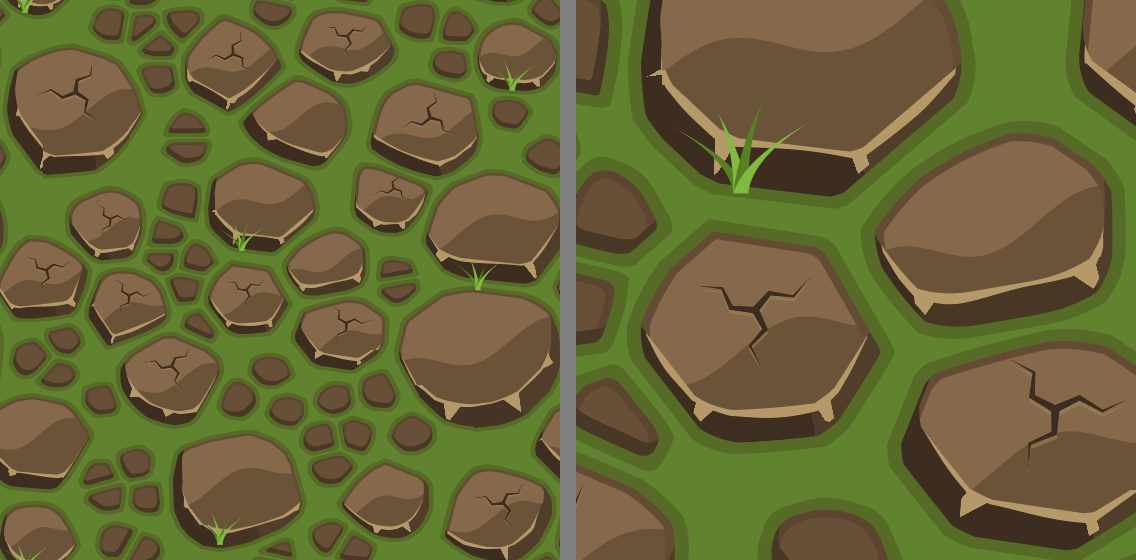
Left, the full canvas; right, a detail of the centre.
This texture is drawn by a WebGL 2 fragment shader. Its source:

```glsl
#version 300 es
precision highp float;

uniform vec2 u_resolution;
out vec4 fragColor;

const int MAX_STONES = 42;
const int PEBBLES = 9;
const vec2 SQUASH = vec2(1.0, 1.15);
const float GAP = 0.0095;
const float SHADOW_WIDTH = 0.0078;
const float TAU = 6.2831853;

const vec3 GRASS = vec3(0.38, 0.515, 0.19);
const vec3 SHADE = vec3(0.335, 0.42, 0.15);
const vec3 TOP_LIGHT = vec3(0.525, 0.41, 0.29);
const vec3 TOP_DARK = vec3(0.42, 0.325, 0.225);
const vec3 RIM = vec3(0.39, 0.295, 0.205);
const vec3 SIDE = vec3(0.315, 0.24, 0.165);
const vec3 DEEP = vec3(0.235, 0.175, 0.125);
const vec3 BEVEL = vec3(0.71, 0.60, 0.41);

// dist: outline distance, ridge: closeness to a corner, turn: corner sharpness
struct Facet { float dist; float ridge; float turn; vec2 normal; vec2 next; };

vec4 hash4(vec3 c) {
  vec4 p = fract(c.xyzx * vec4(0.1031, 0.1030, 0.0973, 0.1099));
  p += dot(p, p.wzxy + 33.33);
  return fract((p.xxyz + p.yzzw) * p.zywx);
}

float fill(float d) { return clamp(0.5 - d * u_resolution.y, 0.0, 1.0); }

// Stone as (offset from its centre, radius, seed), wrapped around the tile
vec4 makeStone(vec2 cell, vec2 grid, float level, vec2 radii, vec2 uv) {
  vec4 h = hash4(vec3(mod(cell, grid), level));
  vec2 offset = uv - (cell + 0.5 + (h.xy - 0.5) * 0.7) / grid;
  offset -= floor(offset + 0.5);
  return vec4(offset * SQUASH, mix(radii.x, radii.y, h.z), h.w);
}

// Keep a stone only if there is room and it stays clear of the first rivals
void addStone(inout vec4 stones[MAX_STONES], inout int count, int rivals, int room, vec4 s, float clearance) {
  if (count >= room) return;
  for (int i = 0; i < rivals; i++) {
    vec2 apart = (s.xy - stones[i].xy) / SQUASH;
    apart -= floor(apart + 0.5);
    if (length(apart * SQUASH) < stones[i].z + clearance * s.z) return;
  }
  stones[count] = s;
  count++;
}

void addPlane(inout Facet f, float d, vec2 n) {
  if (d > f.dist) {
    f.ridge = f.dist; f.next = f.normal;
    f.dist = d; f.normal = n;
  } else if (d > f.ridge) {
    f.ridge = d; f.next = n;
  }
}

// Irregular polygon, cut back where neighbours press against it
Facet stoneShape(vec4 stones[MAX_STONES], int count, vec4 s, vec2 q) {
  Facet f = Facet(-10.0, -10.0, 0.0, vec2(0.0), vec2(0.0));
  for (int j = 0; j < count; j++) {
    vec2 to = s.xy - stones[j].xy;
    float len = length(to), r = stones[j].z;
    if (len < 0.0001) continue;
    addPlane(f, dot(q, to) / len - 0.5 * (len * len + s.z * s.z - r * r) / len + GAP, to / len);
  }
  for (int k = 0; k < 7; k++) {
    vec4 h = hash4(vec3(float(k), s.w * 97.0, s.z * 50.0));
    float angle = (float(k) + 0.6 * h.x) * TAU / 7.0;
    vec2 n = vec2(cos(angle), sin(angle));
    addPlane(f, dot(q, n) - s.z * mix(0.88, 1.07, h.y), n);
  }
  float soft = 0.3 * s.z;
  f.ridge = f.dist - f.ridge;
  f.turn = 1.0 - dot(f.normal, f.next);
  float h = max(soft - f.ridge, 0.0) / soft;
  f.dist += h * h * soft * 0.25;
  return f;
}

// Three tapered, kinked arms
float crack(vec2 q, float seed) {
  float d = 10.0;
  for (int k = 0; k < 3; k++) {
    float a = float(k) * 2.1 + seed * 40.0;
    vec2 u = vec2(dot(q, vec2(cos(a), sin(a))), dot(q, vec2(-sin(a), cos(a))));
    float kink = 0.2 * abs(fract(u.x * 3.0) - 0.5) - 0.1;
    d = min(d, max(abs(u.y + kink) - 0.035 * (1.0 - u.x / 0.5), -u.x));
  }
  return d;
}

vec3 stoneColor(vec4 s, Facet body, Facet top) {
  vec2 u = s.xy / s.z;
  float topDist = max(top.dist, body.dist + 0.005);
  if (s.z < 0.05) return mix(mix(SIDE * 0.92, RIM * 0.93, fill(top.dist)), TOP_DARK * 0.97, fill(topDist));
  vec3 color = mix(mix(DEEP, SIDE, smoothstep(-0.1, 0.4, top.normal.x)), RIM, fill(top.dist));
  float wave = u.y - 0.35 * u.x + 0.16 * sin(u.x * 4.0 + s.w * 30.0) + 0.3 * (s.w - 0.6);
  vec3 face = mix(TOP_DARK, TOP_LIGHT, fill(-wave * s.z));
  if (s.w > 0.5) {
    vec2 c = u - vec2(0.05, 0.25);
    face = mix(face, BEVEL * 0.85, 0.6 * fill(crack(c + vec2(0.0, 0.035), s.w) * s.z));
    face = mix(face, DEEP, fill(crack(c, s.w) * s.z));
  }
  color = mix(color, face, fill(topDist));
  // Pale bevel with spikes running down the corners
  float low = smoothstep(-0.15, 0.4, -u.y);
  float spike = max(0.0, 1.0 - top.ridge / (0.07 * s.z)) * smoothstep(0.08, 0.3, top.turn);
  float width = low * (0.005 + 0.002 * sin(u.x * 5.0 + s.w * 20.0) + 0.25 * s.z * spike);
  float band = max(max(-top.dist, top.dist - width), body.dist + 0.003);
  return mix(color, BEVEL, fill(band) * smoothstep(0.0, 0.1, low));
}

// Curved blades of grass
vec3 addTuft(vec3 color, vec2 g, float seed) {
  for (int k = 0; k < 4; k++) {
    float lean = float(k) - 1.5;
    float t = g.y / (0.04 + 0.025 * fract(seed * 37.0 + float(k) * 0.37));
    float d = max(abs(g.x - lean * (0.006 + 0.02 * t) * t) - 0.0045 * (1.0 - t), -g.y);
    color = mix(color, mix(vec3(0.34, 0.50, 0.13), vec3(0.50, 0.73, 0.25), float(k % 2)), fill(d));
  }
  return color;
}

void main() {
  vec2 uv = gl_FragCoord.xy / u_resolution;
  vec4 stones[MAX_STONES];
  int count = 0, room = MAX_STONES - PEBBLES;

  // Boulders, then rocks, then pebbles in the space left over
  for (int i = 0; i < 4; i++)
    addStone(stones, count, 0, room, makeStone(vec2(i % 2, i / 2), vec2(2.0), 3.0, vec2(0.12, 0.165), uv), 0.0);
  for (int i = 0; i < 42; i++)
    addStone(stones, count, count, room, makeStone(vec2(i % 6, i / 6), vec2(6.0, 7.0), 11.0, vec2(0.07, 0.105), uv), 0.75);
  int rocks = count;
  vec2 grid = vec2(13.0, 16.0);
  for (int i = 0; i < PEBBLES; i++) {
    vec2 cell = floor(uv * grid) + vec2(i % 3 - 1, i / 3 - 1);
    addStone(stones, count, rocks, MAX_STONES, makeStone(cell, grid, 23.0, vec2(0.03, 0.038), uv), 0.7);
  }

  // The stone whose cell holds this point
  vec4 s = stones[0];
  for (int i = 1; i < count; i++) {
    vec4 o = stones[i];
    if (dot(o.xy, o.xy) - o.z * o.z < dot(s.xy, s.xy) - s.z * s.z) s = o;
  }
  vec2 lift = s.z * vec2(0.3 * (fract(s.w * 13.0) - 0.5), 0.3);
  Facet body = stoneShape(stones, count, s, s.xy);
  Facet top = stoneShape(stones, count, s, s.xy - lift);

  vec3 color = mix(GRASS, SHADE, fill(body.dist - SHADOW_WIDTH));
  color = mix(color, stoneColor(s, body, top), fill(body.dist));
  for (int i = 0; i < rocks; i++) {
    vec4 o = stones[i];
    if (o.w < 0.3) color = addTuft(color, o.xy + o.z * vec2(1.5 * o.w, 0.9), o.w);
  }
  fragColor = vec4(color, 1.0);
}
```
